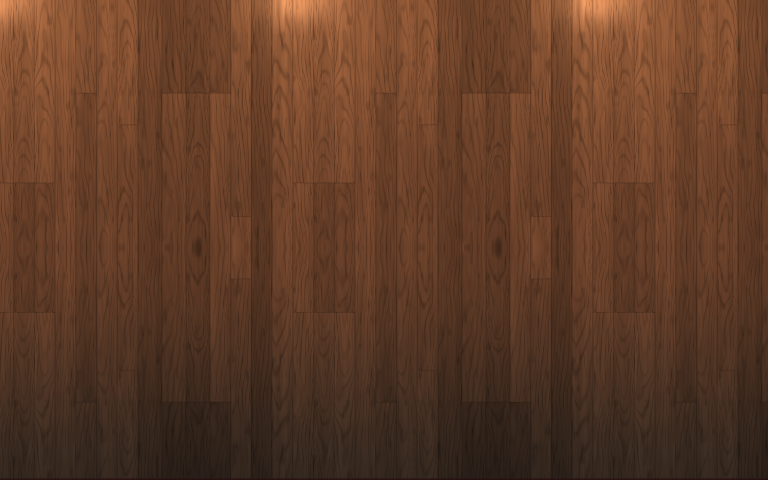
A WebGL 2 fragment shader for this texture:

```glsl
#version 300 es
precision highp float;
// Dark wooden floor: a strip of fourteen planks repeats across the canvas and is
// mirrored about a line near mid height. Grain comes from contours of a warped
// height field plus stretched noise; lamps light the top, shade covers the foot.
uniform vec2 u_resolution;
out vec4 fragColor;

// Lengths are fractions of the canvas height.
const float PERIOD = 0.625;
const float STRIP_START = 0.2875;
const float MIRROR_Y = 0.484;
const float WIDE_PLANK = 0.05;
const float PLANK = 0.04318;
const float LAMP_X = -0.01;

const vec3 FOOT = vec3(0.178, 0.137, 0.108);
const vec3 MIDDLE = vec3(0.395, 0.239, 0.153);
const vec3 HEAD = vec3(0.485, 0.294, 0.180);
const vec3 LAMP = vec3(0.27, 0.19, 0.125);
const vec3 BOTTOM_EDGE = vec3(0.15, 0.05, 0.055);

// Per plank: tone beyond and within the joint, joint distance, arch strength.
const float OUTER_TONE[14] = float[14](0.89, 0.84, 0.83, 0.87, 1.00, 0.88, 1.05,
    1.07, 1.03, 1.08, 1.04, 1.00, 1.05, 1.08);
const float INNER_TONE[14] = float[14](0.89, 0.97, 0.90, 1.01, 1.07, 0.88, 1.05,
    1.09, 0.96, 0.97, 1.05, 0.95, 1.04, 1.01);
const float JOINT[14] = float[14](1.0, 0.322, 0.322, 0.322, 0.065, 1.0, 1.0,
    0.135, 0.135, 0.135, 1.0, 0.322, 1.0, 0.256);
const float FIGURE[14] = float[14](0.1, 0.3, 1.0, 0.35, 0.3, 0.1, 0.6,
    0.3, 1.0, 0.7, 0.2, 0.4, 0.6, 0.7);

float hash(vec2 p) {
    vec3 q = fract(vec3(p.xyx) * 0.1031);
    q += dot(q, q.yzx + 33.33);
    return fract((q.x + q.y) * q.z);
}

float noise(vec2 p) {
    vec2 cell = floor(p), f = fract(p);
    f = f * f * (3.0 - 2.0 * f);
    float low = mix(hash(cell), hash(cell + vec2(1, 0)), f.x);
    float high = mix(hash(cell + vec2(0, 1)), hash(cell + vec2(1, 1)), f.x);
    return mix(low, high, f.y);
}

// Dark growth lines; x spans the plank from -0.5 to 0.5, v runs along it.
float growthLines(float x, float v, float figure, float seed) {
    float warp = noise(vec2(x * 2.2 + seed, v * 13.0 + seed));
    float ripple = noise(vec2(x * 7.0 + seed, v * 45.0));
    float centre = 0.3 * (hash(vec2(seed, 4.0)) - 0.5) * step(figure, 0.95);
    float bend = x - centre;
    float arch = 7.0 * sqrt(v * v + 0.0001) + 3.4 * bend * bend;
    float field = mix(2.2 * x + 1.5 * v, arch, figure);
    field = 3.0 * (field + 0.6 * warp + 0.1 * ripple);
    float line = pow(0.5 + 0.5 * cos(6.28318 * field), 5.0);
    float fade = 1.0 - smoothstep(0.25, 0.8, fwidth(field));
    return mix(0.25, line, fade) * (0.35 + 0.9 * warp);
}

// Multiplier for long fibres and short dark pores.
float fibres(vec2 p, float seed) {
    float fine = noise(vec2(p.x * 300.0 + seed, p.y * 26.0));
    float broad = noise(vec2(p.x * 95.0 + seed, p.y * 7.0 + seed));
    float pore = smoothstep(0.76, 0.95, noise(vec2(p.x * 220.0, p.y * 34.0 + seed)));
    return 1.0 + 0.12 * (fine - 0.5) + 0.13 * (broad - 0.5) - 0.13 * pore;
}

float seam(float dist, float halfWidth, float pixel) {
    return 1.0 - smoothstep(halfWidth - 0.5 * pixel, halfWidth + pixel, dist);
}

// Brightness of one plank strip, with x from 0 to PERIOD and v from the mirror.
float planks(float x, float v, float pixel) {
    float wideEnd = 3.0 * WIDE_PLANK;
    bool wide = x < wideEnd;
    float column = wide ? x / WIDE_PLANK : 3.0 + (x - wideEnd) / PLANK;
    int id = clamp(int(column), 0, 13);
    float across = fract(column);
    float inner = 1.0 - smoothstep(-pixel, pixel, v - JOINT[id]);
    float seed = float(id) * 17.0 + 9.0 * step(v, JOINT[id]);

    float tone = mix(OUTER_TONE[id], INNER_TONE[id], inner);
    tone *= fibres(vec2(x, v), seed);
    tone *= 1.06 - 0.19 * growthLines(across - 0.5, v, FIGURE[id], seed);

    float side = min(across, 1.0 - across) * (wide ? WIDE_PLANK : PLANK);
    tone *= 1.0 - 0.17 * seam(side, 0.0006, pixel);
    return tone * (1.0 - 0.14 * seam(abs(v - JOINT[id]), 0.0006, pixel));
}

float glow(vec2 offset, vec2 radius) {
    vec2 q = offset / radius;
    return exp(-dot(q, q));
}

// Vertical shade with a lamp at the top of every strip.
vec3 lighting(vec2 p) {
    vec3 shade = mix(FOOT, MIDDLE, smoothstep(-0.08, 0.54, p.y));
    shade = mix(shade, HEAD, smoothstep(0.45, 1.0, p.y));
    float lampX = mod(p.x - LAMP_X + 0.5 * PERIOD, PERIOD) - 0.5 * PERIOD;
    vec2 offset = vec2(lampX, 1.0 - p.y);
    float light = glow(offset, vec2(0.085, 0.05));
    light += 0.22 * glow(offset, vec2(0.2, 0.2));
    return shade + LAMP * light;
}

void main() {
    vec2 p = gl_FragCoord.xy / u_resolution.y;
    float pixel = 1.0 / u_resolution.y;
    float stripX = mod(p.x - STRIP_START, PERIOD);
    vec3 color = lighting(p) * planks(stripX, abs(p.y - MIRROR_Y), pixel);
    color = mix(color, BOTTOM_EDGE, 0.7 * seam(p.y, 0.003, pixel));
    fragColor = vec4(color, 1.0);
}
```
